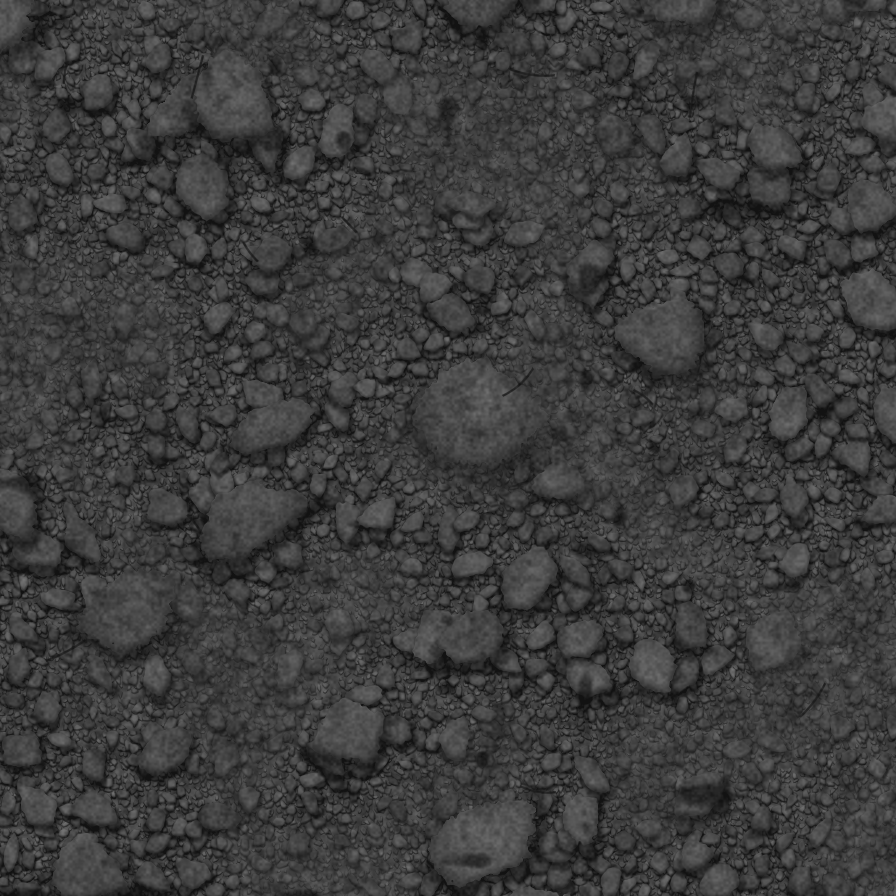
Give the GLSL for this texture, as a WebGL 2 fragment shader.

```glsl
#version 300 es
precision highp float;
// Dark grey gravel: stones of many sizes half buried in gritty soil, with a few thin twigs.

uniform vec2 u_resolution;
out vec4 fragColor;

const float TAU = 6.28319;
const vec2 LIGHT_DIR = vec2(-0.25, 0.97);
const float SOIL_TONE = 0.255;
const float STONE_TONE = 0.308;
const float TONE_SPREAD = 0.10;
const float GRIT_CONTRAST = 0.20;
const float SPECKLE_CONTRAST = 0.07;
const float SHADOW_STRENGTH = 0.48;
const float RIM_DARKENING = 0.30;
const float BEVEL_LIGHT = 0.045;
const float DUST_AMOUNT = 0.50;
const int STONE_LAYERS = 6;
const int STONE_SIDES = 6;
const float FINEST_CELLS = 130.0;   // cells across the canvas in the smallest layer
const float LAYER_RATIO = 0.58;     // cell count ratio from layer to layer
const float FINEST_COVERAGE = 0.95;
const float COVERAGE_RATIO = 0.68;
const float CORNER_SHARPNESS = 10.0;
const float TWIG_CELLS = 6.0;
const float TWIG_CHANCE = 0.35;

vec3 hash3(vec2 cell, float seed) {
    uvec3 v = uvec3(ivec3(vec3(cell, seed) + 1000.0));
    v = v * 1664525u + 1013904223u;
    v.x += v.y * v.z; v.y += v.z * v.x; v.z += v.x * v.y;
    v ^= v >> 16u;
    v.x += v.y * v.z; v.y += v.z * v.x; v.z += v.x * v.y;
    return vec3(v >> 16u) / 65535.0;
}

float valueNoise(vec2 p, float seed) {
    vec2 cell = floor(p), f = fract(p);
    f = f * f * (3.0 - 2.0 * f);
    float low = mix(hash3(cell, seed).x, hash3(cell + vec2(1, 0), seed).x, f.x);
    float high = mix(hash3(cell + vec2(0, 1), seed).x, hash3(cell + vec2(1, 1), seed).x, f.x);
    return mix(low, high, f.y);
}

float gritNoise(vec2 p) {
    return 0.3 * valueNoise(p * 45.0, 1.0) + 0.35 * valueNoise(p * 110.0, 2.0)
         + 0.35 * valueNoise(p * 230.0, 3.0);
}

// Layered sines: 0 in dusty patches, 1 where stones gather
float stonePatches(vec2 p) {
    vec2 w = p + 0.06 * sin(p.yx * 13.0 + vec2(1.0, 4.0));
    float s = sin(w.x * 11.0 + w.y * 7.0) + sin(w.y * 17.0 - w.x * 9.0 + 2.0)
            + 0.7 * sin(w.x * 29.0 + w.y * 21.0 + 5.0);
    return clamp(0.5 + 0.22 * s, 0.0, 1.0);
}

mat2 rotation(float a) {
    return mat2(cos(a), sin(a), -sin(a), cos(a));
}

// Rounded irregular polygon: xy = outward normal, z = signed distance
vec3 stoneShape(vec2 q, vec3 shape) {
    float total = 0.0;
    vec2 normal = vec2(0.0);
    for (int i = 0; i < STONE_SIDES; i++) {
        float k = float(i);
        float angle = (k + 0.7 * fract(shape.y * (11.0 + 19.0 * k))) * TAU / float(STONE_SIDES);
        vec2 side = vec2(cos(angle), sin(angle));
        float reach = mix(0.65, 1.0, fract(shape.x * (17.0 + 13.0 * k)));
        float weight = exp(CORNER_SHARPNESS * (dot(q, side) - reach));
        total += weight;
        normal += weight * side;
    }
    return vec3(normal / total, log(total) / CORNER_SHARPNESS);
}

// Lays one layer of scattered stones over the tone below
float addStones(float tone, vec2 p, float cells, float coverage, float size, float grit) {
    vec2 g = p * cells, home = floor(g);
    float pixel = cells / u_resolution.y;
    float seed = floor(cells);
    for (int y = -1; y <= 1; y++)
    for (int x = -1; x <= 1; x++) {
        vec2 cell = home + vec2(x, y);
        vec3 place = hash3(cell, seed);
        vec2 centre = cell + 0.5 + 0.7 * (place.xy - 0.5);
        if (place.z > coverage + 0.5 * (stonePatches(centre / cells) - 0.5)) continue;
        vec3 shape = hash3(cell, seed + 500.0);
        vec3 look = hash3(cell, seed + 900.0);
        float radius = mix(0.30, 0.60, look.x);
        mat2 turn = rotation(look.y * TAU);
        vec2 q = turn * (g - centre) / radius * vec2(0.88, mix(1.0, 1.5, shape.z));
        if (dot(q, q) > 4.0) continue;
        vec3 s = stoneShape(q, shape);
        float d = s.z + (grit - 0.5) * 0.35;
        float lit = dot(s.xy * turn, LIGHT_DIR);
        float shadow = 1.0 - smoothstep(-0.1, 0.35, d + 0.22 * lit);
        tone *= 1.0 - SHADOW_STRENGTH * shadow;
        float bevel = 1.0 - smoothstep(0.0, mix(0.45, 0.22, size), -d);
        float face = STONE_TONE + TONE_SPREAD * (look.z - 0.5) * (1.0 - 0.4 * size);
        face += 0.05 * dot(q, shape.yz - 0.5) + BEVEL_LIGHT * lit * bevel;
        face *= 1.0 - RIM_DARKENING * bevel * (0.7 - 0.3 * lit);
        face += GRIT_CONTRAST * (grit - 0.5);
        float edge = 0.8 * pixel / radius;
        tone = mix(tone, face, 1.0 - smoothstep(-edge, edge, d));
    }
    return tone;
}

float twigMask(vec2 p) {
    vec2 g = p * TWIG_CELLS, cell = floor(g);
    vec3 place = hash3(cell, 7.0), look = hash3(cell, 8.0);
    vec2 v = rotation(look.x * TAU) * (g - cell - 0.5 - 0.4 * (place.xy - 0.5));
    v.y += (look.y - 0.5) * 3.0 * v.x * v.x;
    float d = max(abs(v.y) - 0.006, abs(v.x) - mix(0.06, 0.17, look.z));
    float edge = TWIG_CELLS / u_resolution.y;
    return step(place.z, TWIG_CHANCE) * (1.0 - smoothstep(-0.5 * edge, edge, d));
}

void main() {
    vec2 p = gl_FragCoord.xy / u_resolution.y;
    float grit = gritNoise(p);
    float soil = SOIL_TONE + 1.3 * GRIT_CONTRAST * (grit - 0.5);

    // Stones, from the smallest layer to the largest
    float tone = soil, cells = FINEST_CELLS, coverage = FINEST_COVERAGE;
    for (int i = 0; i < STONE_LAYERS; i++) {
        tone = addStones(tone, p, cells, coverage, float(i) / float(STONE_LAYERS - 1), grit);
        cells *= LAYER_RATIO;
        coverage *= COVERAGE_RATIO;
    }

    // Dust, pits, twigs and fine speckle
    float dust = 1.0 - smoothstep(0.15, 0.6, stonePatches(p) + 0.5 * (grit - 0.5));
    tone = mix(tone, soil, DUST_AMOUNT * dust);
    tone *= 1.0 - 0.5 * smoothstep(0.86, 0.97, valueNoise(p * 26.0, 4.0));
    tone = mix(tone, 0.09, 0.75 * twigMask(p));
    tone += SPECKLE_CONTRAST * (valueNoise(p * 340.0, 5.0) - 0.5);
    fragColor = vec4(vec3(clamp(tone, 0.07, 0.5)), 1.0);
}
```
